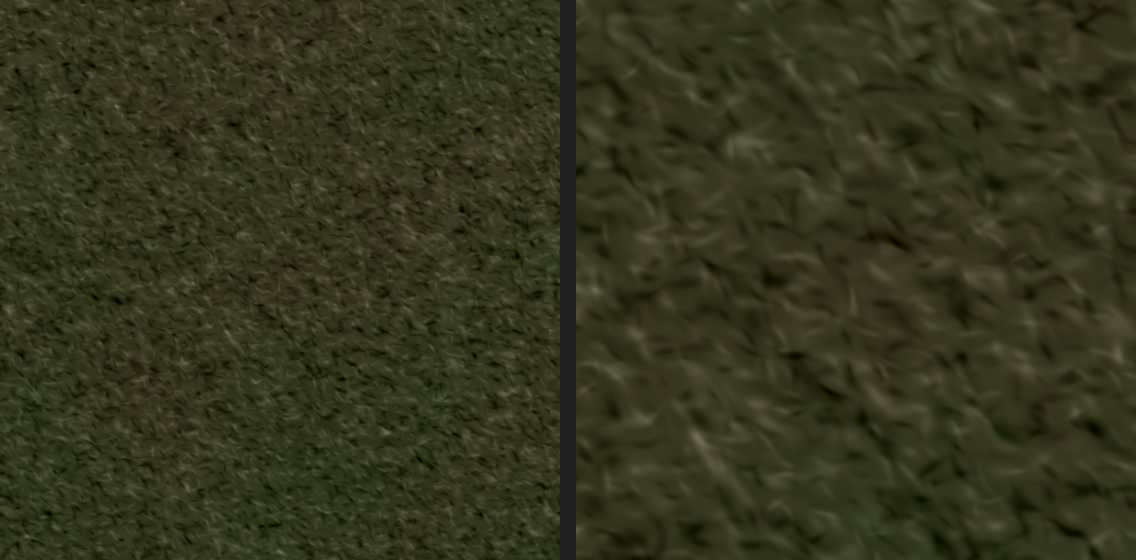
Left, the full canvas; right, a detail of the centre.
A WebGL 2 fragment shader for this texture:

```glsl
#version 300 es
precision highp float;
// Dim, worn turf: soft light and dark blades scattered over jittered grids,
// most leaning down to the right, above drifting patches of dry and green growth.
// Fine value noise breaks up the ground between the blades.

uniform vec2 u_resolution;
out vec4 fragColor;

const vec3 GROUND = vec3(0.205, 0.209, 0.113);
const vec3 BLADE_LIGHT = vec3(0.098, 0.092, 0.086);
const vec3 DRY_SHIFT = vec3(0.021, -0.006, 0.008);
const int BLADE_LAYERS = 6;

float hash(vec2 p) {
    return fract(sin(dot(p, vec2(127.1, 311.7))) * 43758.5453);
}

vec2 hash2(vec2 p) {
    return vec2(hash(p), hash(p + vec2(37.3, 71.9)));
}

// Smooth value noise, centred on zero
float valueNoise(vec2 p) {
    vec2 cell = floor(p);
    vec2 f = fract(p);
    f = f * f * (3.0 - 2.0 * f);
    float low = mix(hash(cell), hash(cell + vec2(1.0, 0.0)), f.x);
    float high = mix(hash(cell + vec2(0.0, 1.0)), hash(cell + vec2(1.0)), f.x);
    return mix(low, high, f.y) - 0.5;
}

float fbm(vec2 p) {
    float sum = 0.0;
    float amplitude = 1.0;
    for (int i = 0; i < 4; i++) {
        sum += amplitude * valueNoise(p);
        p = mat2(1.6, 1.2, -1.2, 1.6) * p + 17.3;
        amplitude *= 0.55;
    }
    return sum;
}

// Soft, slightly bent stroke: 1 on its spine, fading outwards
float blade(vec2 p, float angle, vec2 size, float bend) {
    float c = cos(angle);
    float s = sin(angle);
    vec2 q = vec2(c * p.x + s * p.y, c * p.y - s * p.x);
    q.y += bend * q.x * q.x;
    q /= size;
    return exp(-dot(q, q));
}

// One grid of blades: x is the change in light, y the change in dryness
vec2 bladeLayer(vec2 p, float seed) {
    vec2 cell = floor(p);
    vec2 sum = vec2(0.0);
    for (int j = -1; j <= 1; j++) {
        for (int i = -1; i <= 1; i++) {
            vec2 id = cell + vec2(i, j);
            vec2 key = id + seed * 19.7;
            vec2 jitter = hash2(key);
            vec2 shape = hash2(key + 5.1);
            vec2 look = hash2(key + 11.7);
            float spread = hash(key + 23.5) + hash(key + 29.9) - 1.0;
            float angle = -0.45 + 1.25 * spread;
            vec2 size = vec2(mix(0.27, 0.52, shape.x), mix(0.10, 0.19, shape.y));
            float mask = blade(p - id - jitter, angle, size, look.y - 0.5);
            sum += mask * (2.0 * look - 1.0);
        }
    }
    return sum;
}

void main() {
    vec2 uv = gl_FragCoord.xy / u_resolution.y;

    // Broad growth patches, drier towards the upper left
    float slope = 0.5 * (uv.y - 0.5) - 0.6 * (uv.x - 0.45);
    float dryness = 1.5 * fbm(uv * 4.5 + 3.7) + slope;
    float shade = fbm(uv * 6.0 + 41.0);

    // Overlapping blades at several sizes
    vec2 warp = 0.004 * vec2(valueNoise(uv * 45.0), valueNoise(uv * 45.0 + 60.0));
    vec2 blades = vec2(0.0);
    for (int i = 0; i < BLADE_LAYERS; i++) {
        float layer = float(i);
        float scale = 31.0 + 6.5 * layer;
        blades += bladeLayer((uv + warp) * scale + layer * 7.31, layer + 1.0);
    }

    // Mottled ground and fine soft grain
    float mottle = valueNoise(uv * vec2(48.0, 62.0) + 9.0);
    float grain = valueNoise(uv * vec2(120.0, 150.0) + 27.0);
    float light = blades.x + 0.30 * mottle + 0.22 * grain + 0.10 * shade;

    vec3 color = GROUND + BLADE_LIGHT * light;
    color += DRY_SHIFT * (dryness + 0.45 * blades.y);
    fragColor = vec4(clamp(color, 0.0, 1.0), 1.0);
}
```
